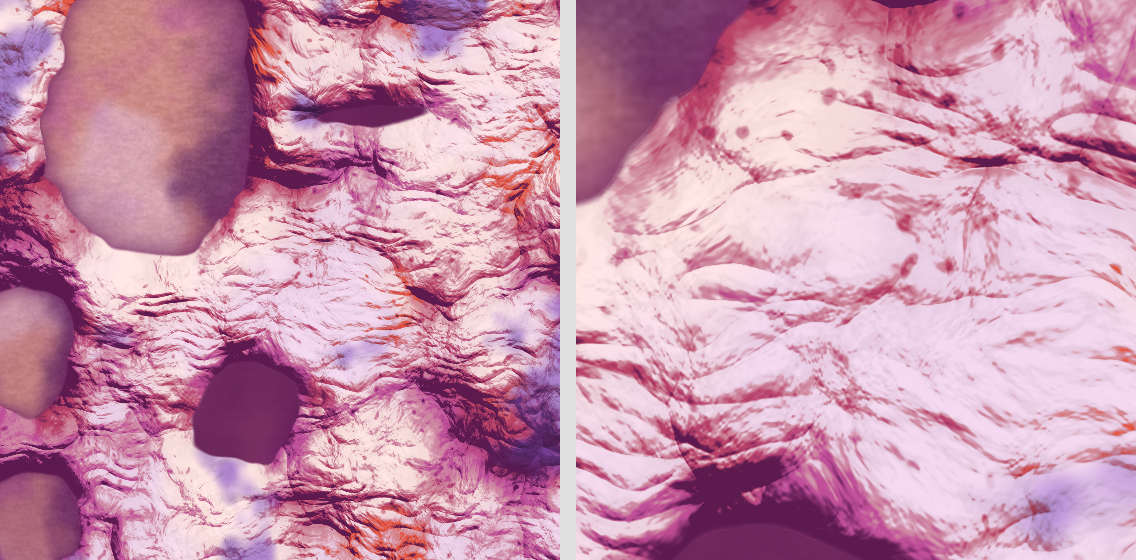
Left: the whole. Right: its middle third, enlarged.
Give the GLSL for this texture, as a Shadertoy shader.

```glsl
const vec3 CREAM   = vec3(0.96, 0.86, 0.85);
const vec3 FROST   = vec3(0.91, 0.80, 0.89);
const vec3 PINK    = vec3(0.82, 0.57, 0.64);
const vec3 CRIMSON = vec3(0.72, 0.25, 0.40);
const vec3 MAGENTA = vec3(0.75, 0.31, 0.60);
const vec3 ORANGE  = vec3(0.90, 0.33, 0.25);
const vec3 PLUM    = vec3(0.36, 0.10, 0.31);
const vec3 VIOLET  = vec3(0.36, 0.22, 0.52);
const vec3 PEACH   = vec3(0.82, 0.56, 0.53);
const vec3 MAUVE   = vec3(0.76, 0.44, 0.58);

const vec3 LIGHT_DIR = vec3(0.20, 0.50, 0.84);
const float LUMP_FREQ = 4.3;
const float KNOB_FREQ = 10.5;
const float CRUMB_FREQ = 27.0;
const float BASE_TONE = 0.78;

// Smooth hollows between the foam: centre and radii, then darkness
const int HOLLOWS = 5;
const vec4 HOLLOW[HOLLOWS] = vec4[](
    vec4(0.27, 0.81, 0.19, 0.26), vec4(0.05, 0.36, 0.09, 0.12),
    vec4(0.44, 0.26, 0.09, 0.075), vec4(0.06, 0.06, 0.09, 0.09),
    vec4(0.67, 0.785, 0.075, 0.02));
const float DARKNESS[HOLLOWS] = float[](0.05, 0.15, 0.85, 0.35, 0.9);

vec2 hash2(vec2 p) {
    vec3 q = fract(p.xyx * vec3(0.1031, 0.1030, 0.0973));
    q += dot(q, q.yzx + 33.33);
    return fract((q.xx + q.yz) * q.zy);
}

float noise(vec2 p) {
    vec2 i = floor(p), f = fract(p);
    f = f * f * (3.0 - 2.0 * f);
    vec2 e = vec2(0.0, 1.0);
    return mix(mix(hash2(i).x, hash2(i + e.yx).x, f.x),
               mix(hash2(i + e).x, hash2(i + e.yy).x, f.x), f.y);
}

float fbm(vec2 p) {
    float sum = 0.0, amp = 0.533;
    for (int i = 0; i < 4; i++) {
        sum += amp * noise(p);
        p = mat2(1.6, 1.2, -1.2, 1.6) * p + 7.3;
        amp *= 0.5;
    }
    return sum;
}

// Crowded domes with sharp creases where they meet
float domes(vec2 p) {
    vec2 cell = floor(p);
    float top = 0.04;
    for (int y = -1; y <= 1; y++)
    for (int x = -1; x <= 1; x++) {
        vec2 id = cell + vec2(x, y);
        vec2 rnd = hash2(id + 19.0);
        vec2 d = p - id - 0.1 - 0.8 * rnd;
        top = max(top, 1.0 + 0.35 * hash2(id + 71.0).x - 1.2 * dot(d, d));
    }
    return sqrt(top);
}

// Distance to the nearest hollow, its darkness, and the place inside it
vec4 hollows(vec2 p) {
    p += 0.05 * (vec2(noise(p * 9.0), noise(p * 9.0 + 40.0)) - 0.5);
    p += 0.016 * (vec2(noise(p * 32.0), noise(p * 32.0 + 40.0)) - 0.5);
    vec4 nearest = vec4(9.0);
    for (int i = 0; i < HOLLOWS; i++) {
        vec4 h = HOLLOW[i];
        vec2 q = (p - h.xy) / h.zw;
        float d = (length(q) - 1.0) * min(h.z, h.w);
        if (d < nearest.x) nearest = vec4(d, DARKNESS[i], q);
    }
    return nearest;
}

// Foam height, with the lump and knob levels used for the stain in creases
vec3 foam(vec2 p) {
    float rim = 1.0 - clamp(hollows(p).x / 0.06, 0.0, 1.0);
    vec2 w = p + 0.11 * (vec2(fbm(p * 4.0 + 3.0), fbm(p * 4.0 + 51.0)) - 0.5);
    w += 0.018 * (vec2(noise(p * 22.0), noise(p * 22.0 + 31.0)) - 0.5);
    float lump = domes(w * LUMP_FREQ);
    float knob = domes(w * KNOB_FREQ + 13.0);
    float crumb = domes(w * CRUMB_FREQ + 29.0);
    float fold = abs(2.0 * noise(mat2(20.0, 9.0, -26.0, 48.0) * w) - 1.0);
    float h = 0.125 * lump + 0.032 * knob + 0.007 * crumb + 0.006 * fold;
    h += 0.009 * fbm(w * 55.0) - 0.045 * rim * rim;
    return vec3(h, lump, knob);
}

// Sparse small pores
float pores(vec2 p) {
    p = p * 40.0 + 0.6 * noise(p * 60.0);
    vec2 rnd = hash2(floor(p) + 5.0);
    float d = length(fract(p) - 0.3 - 0.4 * rnd.yx);
    return step(0.82, rnd.x) * (1.0 - smoothstep(0.08, 0.26, d));
}

void mainImage(out vec4 fragColor, in vec2 fragCoord) {
    vec2 p = fragCoord / iResolution.y;
    vec2 e = vec2(0.0016, 0.0);

    // Relief lighting
    vec3 f = foam(p);
    vec2 slope = vec2(foam(p + e).x - f.x, foam(p + e.yx).x - f.x) / e.x;
    float shade = dot(normalize(vec3(-slope, 1.0)), normalize(LIGHT_DIR));

    // Tone runs from stained creases to pale crests
    float spray = smoothstep(0.45, 0.70, fbm(p * 3.5 + 17.0));
    float grain = noise(p * 240.0) - 0.5;
    float tone = BASE_TONE + 1.1 * (shade - 0.76) + 1.2 * (f.y - 1.0) + 0.6 * (f.z - 1.0);
    tone += 0.3 * (fbm(p * 28.0) - 0.5) + 0.08 * grain - 0.5 * spray - 0.35 * pores(p);

    // Paint hue drifts over the surface
    float hue = fbm(p * 4.2 + 83.0) + 0.08 * (noise(p * 30.0) - 0.5);
    vec3 stain = mix(MAGENTA, CRIMSON, smoothstep(0.36, 0.48, hue));
    stain = mix(stain, ORANGE, smoothstep(0.54, 0.64, hue));
    vec3 pale = mix(FROST, CREAM, smoothstep(0.35, 0.65, fbm(p * 5.0 + 9.0)));
    vec3 color = mix(PLUM, stain, smoothstep(-0.08, 0.28, tone));
    color = mix(color, mix(PINK, stain, 0.15), smoothstep(0.28, 0.56, tone));
    color = mix(color, pale, smoothstep(0.54, 0.84, tone));
    color += 0.05 * smoothstep(0.85, 1.15, tone);
    float smudge = smoothstep(0.62, 0.74, fbm(p * 5.0 + 140.0));
    color = mix(color, VIOLET * (0.5 + shade), 0.65 * smudge);

    // Smooth painted hollows, darker under the rim and to the right
    vec4 h = hollows(p);
    float cloud = fbm(p * 6.0 + 60.0);
    float scratch = noise(mat2(30.0, 70.0, -190.0, 80.0) * (p + 0.03 * cloud));
    vec3 skin = mix(MAUVE, PEACH, smoothstep(0.38, 0.58, cloud));
    skin = mix(skin, FROST, 0.5 * smoothstep(0.5, 0.7, fbm(p * 4.0 + 5.0)));
    skin = mix(skin, mix(PLUM, VIOLET, 0.35), 0.75 * smoothstep(0.3, 1.1, h.z + 2.0 * (cloud - 0.5)));
    skin += 0.05 * (scratch - 0.5) + 0.05 * grain;
    float under = max(h.y, 0.6 * exp(min(h.x, 0.0) / 0.022));
    skin = mix(skin, PLUM * (0.85 + 0.5 * cloud), under);
    color = mix(skin, color, smoothstep(-0.002, 0.003, h.x));

    fragColor = vec4(clamp(color, 0.0, 1.0), 1.0);
}
```
